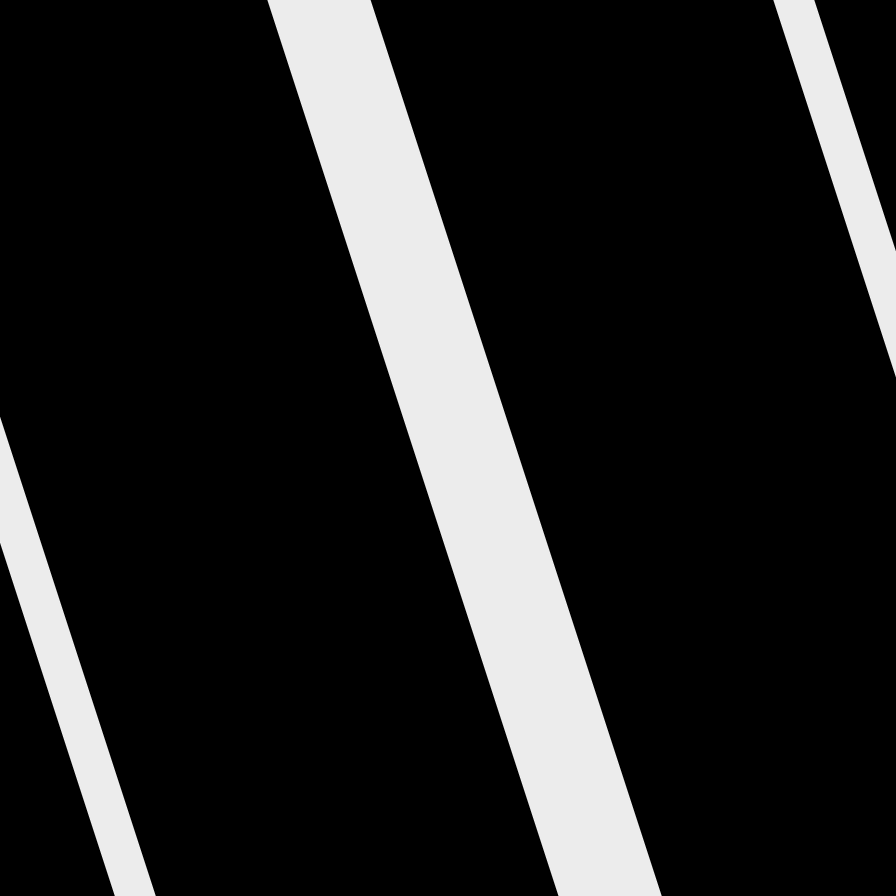
Write a Shadertoy shader that draws this pattern.

```glsl
const vec3 BACKGROUND = vec3(0.0);
const vec3 STRIPE_COLOR = vec3(0.925);
const float TILT = radians(18.0);
const float SPACING = 0.504;      // between neighbouring stripe centres
const float WIDE_CENTER = 0.6476; // distance of a wide stripe from the origin
const float WIDE_WIDTH = 0.1096;
const float THIN_WIDTH = 0.0435;

// Distance along the direction across the stripes
float acrossStripes(vec2 point, float angle) {
    return dot(point, vec2(cos(angle), sin(angle)));
}

// Signed distance to the nearest stripe, alternating wide and thin
float alternatingStripes(float across, float spacing, float wide, float thin) {
    float index = floor(across / spacing + 0.5);
    float width = mix(wide, thin, mod(index, 2.0));
    return abs(across - index * spacing) - 0.5 * width;
}

// Antialiased coverage of a signed distance
float coverage(float dist, float pixel) {
    return clamp(0.5 - dist / pixel, 0.0, 1.0);
}

void mainImage(out vec4 fragColor, in vec2 fragCoord) {
    vec2 uv = fragCoord / iResolution.y;
    float pixel = 1.0 / iResolution.y;

    float across = acrossStripes(uv, TILT) - WIDE_CENTER;
    float dist = alternatingStripes(across, SPACING, WIDE_WIDTH, THIN_WIDTH);

    vec3 color = mix(BACKGROUND, STRIPE_COLOR, coverage(dist, pixel));
    fragColor = vec4(color, 1.0);
}
```
